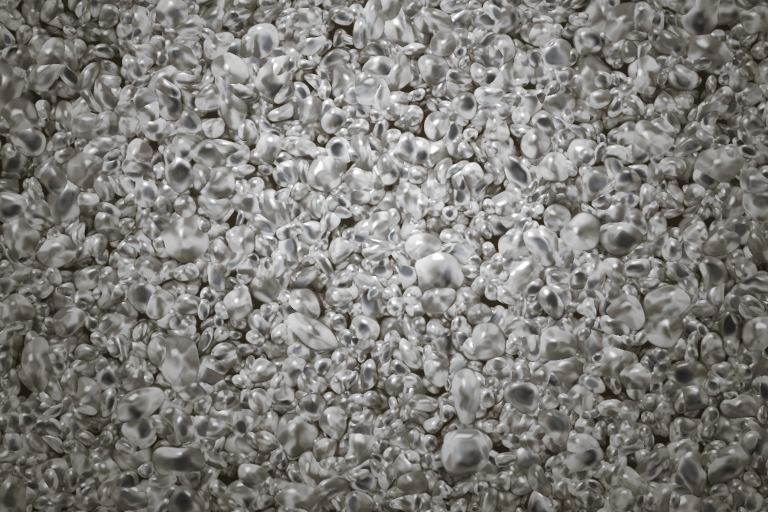
This texture is drawn by a Shadertoy shader. Its source:

```glsl
// A heap of small polished silver granules under a soft overhead light.
#define LAYERS 5
#define COARSEST 0.080   // cell size of the largest grains, in canvas heights
#define SHRINK 0.78      // size ratio from one layer to the next
#define STACK 0.026      // random depth of the heap
#define WARP 0.016       // irregularity of the outlines
#define CRINKLE 0.30     // unevenness of the metal surface
#define EXPOSURE 1.06
#define LIGHT_CENTRE vec2(0.50, 0.64)
#define GAP_COLOUR vec3(0.17, 0.155, 0.13)
#define SHADE_TINT vec3(1.0, 0.925, 0.79)
#define COOL_REFLECTION vec3(0.95, 1.0, 1.10)

vec4 hash4(vec3 p) {
    vec4 q = fract(p.xyzx * vec4(0.1031, 0.1030, 0.0973, 0.1099));
    q += dot(q, q.wzxy + 33.33);
    return fract((q.xxyz + q.yzzw) * q.zywx);
}

// Two independent channels of smooth value noise
vec2 noise2(vec2 p) {
    vec2 i = floor(p), f = fract(p);
    f = f * f * (3.0 - 2.0 * f);
    vec2 a = hash4(vec3(i, 9.0)).xy;
    vec2 b = hash4(vec3(i + vec2(1, 0), 9.0)).xy;
    vec2 c = hash4(vec3(i + vec2(0, 1), 9.0)).xy;
    vec2 d = hash4(vec3(i + vec2(1, 1), 9.0)).xy;
    return mix(mix(a, b, f.x), mix(c, d, f.x), f.y);
}

mat2 rotation(float angle) {
    float c = cos(angle), s = sin(angle);
    return mat2(c, -s, s, c);
}

// Reflected surroundings of one grain
vec3 silver(vec3 normal, vec4 seed) {
    vec2 mirrored = 2.0 * normal.z * normal.xy;
    float blotch = noise2(mirrored * 1.5 + seed.xy * 61.0).x;
    float detail = noise2(mirrored * 3.4 + seed.zw * 47.0).y;
    float value = mix(0.40, 0.84, smoothstep(0.15, 0.85, 0.72 * blotch + 0.28 * detail));
    value += 0.13 * dot(normal.xy, vec2(-0.3, 0.9));

    // Dark reflection of the viewer, then the lamp
    vec2 coreOffset = normal.xy - 0.6 * (seed.yz - 0.5) - vec2(0.05, -0.12);
    float core = smoothstep(0.45, 0.12, length(coreOffset)) * smoothstep(0.3, 0.9, seed.w);
    value *= 1.0 - 0.5 * core;
    vec2 lampOffset = normal.xy - vec2(-0.12, 0.36) - 0.35 * (seed.xw - 0.5);
    value += 0.42 * smoothstep(0.22, 0.05, length(lampOffset));
    value *= mix(0.62, 1.0, smoothstep(0.05, 0.55, normal.z));
    return value * mix(vec3(1.0), COOL_REFLECTION, core);
}

vec3 heap(vec2 p) {
    vec2 q = p + WARP * (noise2(p * 26.0) - 0.5);
    float top = 0.0, halo = 0.0;
    vec3 normal = vec3(0, 0, 1);
    vec4 seed = vec4(-1.0);
    float size = COARSEST;

    // Keep the highest grain over this point
    for (int layer = 0; layer < LAYERS; layer++) {
        float fill = min(1.0, 0.13 + 0.32 * float(layer));
        for (int k = 0; k < 9; k++) {
            vec2 cell = floor(q / size) + vec2(k % 3 - 1, k / 3 - 1);
            vec4 place = hash4(vec3(cell + 40.0, float(layer) + 1.0));
            vec4 form = hash4(vec3(cell + 90.0, float(layer) + 21.0));
            if (place.w > fill) continue;

            vec2 centre = (cell + 0.5 + 0.64 * (place.xy - 0.5)) * size;
            float radius = size * mix(0.40, 0.65, form.x);
            float stretch = mix(1.0, 1.42, form.y * form.y);
            mat2 turn = rotation(6.2832 * place.z);
            vec2 local = turn * (q - centre) / (radius * vec2(stretch, 1.0 / stretch));
            local.y += 0.3 * (stretch - 1.0) * local.x * local.x;

            float d = length(local);
            if (d > 1.25) continue;
            float base = STACK * form.z;
            halo = max(halo, base + 0.7 * radius * (1.25 - d));
            if (d > 1.0) continue;
            float dome = sqrt(1.0 - d * d);
            float height = base + 0.7 * radius * dome;
            if (height > top) {
                top = height;
                float flatness = pow(d + 0.001, 0.8 * form.w);
                normal = vec3(local * flatness * turn, dome + 0.03);
                seed = vec4(place.xyz, form.w);
            }
        }
        size *= SHRINK;
    }
    if (seed.x < 0.0) return GAP_COLOUR;

    // Uneven metal, depth shade and contact shadow
    normal.xy += CRINKLE * (noise2(p * 62.0 + seed.xy * 30.0) - 0.5);
    vec3 colour = silver(normalize(normal), seed);
    float depth = mix(0.5, 1.0, smoothstep(0.006, 0.03, top));
    float contact = 1.0 - 0.5 * smoothstep(0.0, 0.013, halo - top);
    return mix(GAP_COLOUR * 0.6, colour, depth * contact);
}

void mainImage(out vec4 fragColor, in vec2 fragCoord) {
    vec3 colour = vec3(0.0);
    for (int s = 0; s < 4; s++) {
        vec2 offset = (vec2(s % 2, s / 2) - 0.5) * 0.7;
        colour += heap((fragCoord + offset) / iResolution.y) * 0.25;
    }
    // Pool of light fading toward the sides
    vec2 away = (fragCoord / iResolution.xy - LIGHT_CENTRE) * vec2(1.35, 1.0);
    colour *= EXPOSURE * mix(0.5, 1.18, exp(-3.0 * dot(away, away)));

    // Soft highlight shoulder, warm shadows and neutral lights
    colour -= 0.4 * max(colour - 0.66, 0.0);
    colour *= mix(SHADE_TINT, vec3(1.0), smoothstep(0.1, 0.72, colour.g));
    fragColor = vec4(clamp(colour, 0.0, 1.0), 1.0);
}
```
